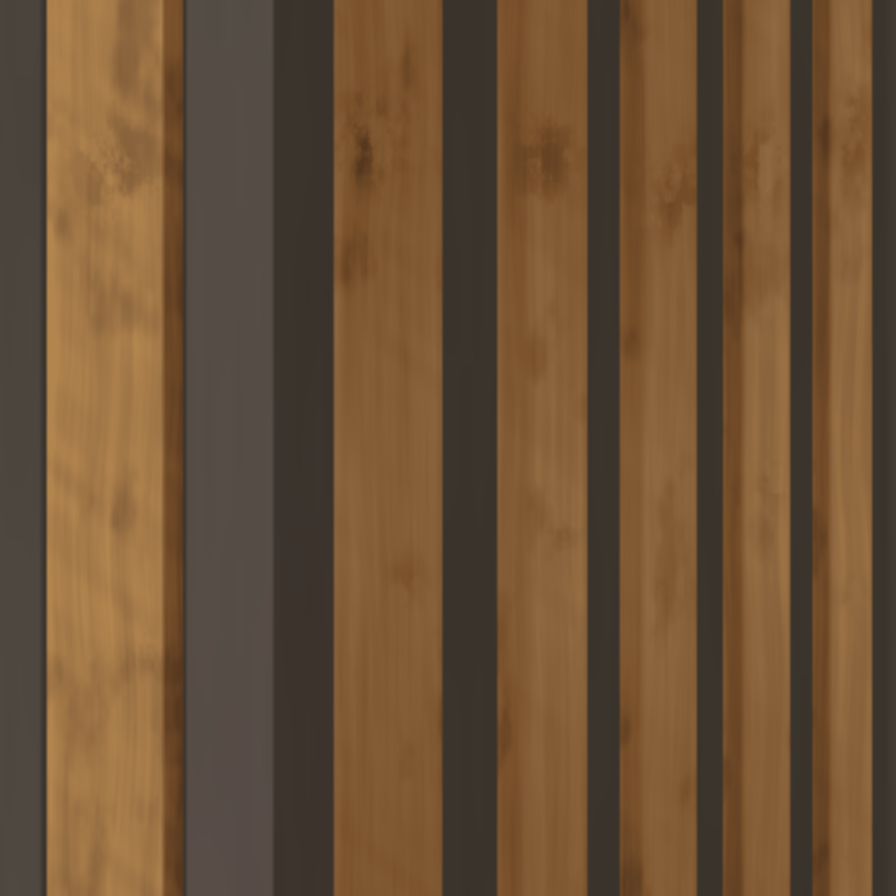
This texture is drawn by a WebGL 1 fragment shader. Its source:

```glsl
precision highp float;
// Six upright wooden slats, narrowing to the right, over a dark grey wall.
uniform vec2 u_resolution;

#define SLATS 6
#define SOFT 0.0022       // half width of the soft slat edges
#define FIRST_LEFT 0.0521 // left edge of the first slat
#define FIRST_WIDTH 0.1523
#define NARROWING 0.255   // how fast the slats get thinner
#define GRAIN 0.65        // strength of the long fibres
#define STAIN 1.5         // strength of knots and dark patches
#define WALL_DARK vec3(0.225, 0.202, 0.172)
#define WALL_LIT vec3(0.330, 0.300, 0.272)

float hash(vec2 p) {
  vec3 q = fract(vec3(p.xyx) * 0.1031);
  q += dot(q, q.yzx + 33.33);
  return fract((q.x + q.y) * q.z);
}

float noise(vec2 p) {
  vec2 i = floor(p), f = fract(p);
  f = f * f * (3.0 - 2.0 * f);
  return mix(mix(hash(i), hash(i + vec2(1.0, 0.0)), f.x),
             mix(hash(i + vec2(0.0, 1.0)), hash(i + vec2(1.0, 1.0)), f.x), f.y);
}

float fbm(vec2 p) {
  float sum = 0.0, amp = 0.5;
  for (int k = 0; k < 4; k++) {
    sum += amp * noise(p);
    p = p * 2.03 + 17.3;
    amp *= 0.5;
  }
  return sum;
}

// Soft interval: 1 between a and b.
float band(float x, float a, float b, float s) {
  return smoothstep(a - s, a + s, x) * (1.0 - smoothstep(b - s, b + s, x));
}

// Spacing shrinks quickly at first, then evenly.
float slatLeft(float i) {
  return FIRST_LEFT + 0.1576 * i - 0.0065 * i * i + 0.2292 * (1.0 - pow(0.2615, i));
}

float slatWidth(float i) {
  return FIRST_WIDTH / (1.0 + NARROWING * i);
}

// Four wood shades, from dark (0) to golden (3).
vec3 woodRamp(float t) {
  vec3 c = mix(vec3(0.34, 0.22, 0.12), vec3(0.475, 0.315, 0.165), clamp(t, 0.0, 1.0));
  c = mix(c, vec3(0.545, 0.395, 0.240), clamp(t - 1.0, 0.0, 1.0));
  return mix(c, vec3(0.675, 0.500, 0.295), clamp(t - 2.0, 0.0, 1.2));
}

vec3 wood(float u, vec2 p, float i) {
  vec2 q = p + vec2(i * 3.7, i * 5.3);
  float first = 1.0 - step(0.5, i);

  // Light: golden first slat, the rest palest near mid height
  float glow = exp(-pow((p.y - 0.42) / 0.26, 2.0));
  float tone = mix(1.2 + 0.5 * glow + 0.06 * i, 2.65 + 0.2 * p.y, first);

  // Long fibres, bent slightly
  float bend = 0.012 * (noise(q * vec2(8.0, 5.0)) - 0.5);
  float fibre = fbm(vec2((q.x + bend) * 65.0, q.y * 3.0)) - 0.47;
  float fine = noise(vec2((q.x + bend) * 230.0, q.y * 9.0)) - 0.5;
  tone += GRAIN * (1.7 * fibre + 0.3 * fine);

  // Slanted ripple figure, clearest on the first slat
  float ripple = noise(vec2(q.x * 14.0, q.y * 36.0 + q.x * 30.0)) - 0.5;
  tone += mix(0.18, 0.4, first) * ripple;

  // Dark patches, a knot near the top and a smaller one lower down
  float patches = smoothstep(0.54, 0.78, fbm(q * vec2(20.0, 9.0)));
  vec2 high = vec2(0.25 + 0.5 * hash(vec2(i, 4.0)), 0.87 - 0.09 * hash(vec2(i, 9.0)));
  vec2 low = vec2(0.7, 0.22 + 0.35 * hash(vec2(i, 13.0)));
  vec2 dh = (vec2(u, p.y) - high) / vec2(0.32, 0.055);
  vec2 dl = (vec2(u, p.y) - low) / vec2(0.2, 0.03);
  float knot = exp(-dot(dh, dh)) + 0.6 * exp(-dot(dl, dl));
  float rough = smoothstep(0.3, 0.65, fbm(q * vec2(55.0, 38.0)));
  tone -= STAIN * (0.4 * patches + 0.65 * knot * rough);

  // Side faces: right of the first slat, left of the far ones
  float far = smoothstep(0.5, 5.0, i);
  float side = mix(far * (1.0 - smoothstep(0.24, 0.36, u)),
                   1.9 * smoothstep(0.83, 0.88, u), first);
  tone += 0.4 * far * smoothstep(0.3, 0.5, u) - 1.1 * side;

  // Bright left arris and darker right one
  tone += 0.35 * exp(-abs(u - 0.03) * 30.0) - 0.3 * smoothstep(0.93, 1.0, u);
  return woodRamp(tone);
}

vec3 wall(vec2 p) {
  // Lit strips: far left, and the wide first gap
  float leftLit = 0.72 * (1.0 - smoothstep(0.042, 0.050, p.x)) * (1.12 - 0.25 * p.y);
  float gapLit = band(p.x, 0.208, 0.305, 0.003);
  float rightLit = 0.3 * smoothstep(0.985, 1.0, p.x);
  vec3 c = mix(WALL_DARK, WALL_LIT, leftLit + gapLit + rightLit);
  c += vec3(0.012, -0.002, 0.004) * (1.0 - p.y) * band(p.x, 0.2, 0.372, 0.01);
  return c + 0.008 * (noise(p * vec2(90.0, 6.0)) - 0.5);
}

void main() {
  vec2 p = gl_FragCoord.xy / u_resolution;
  float soft = max(SOFT, 0.75 / u_resolution.x);
  float cover = 0.0, id = 0.0, u = 0.0;
  for (int k = 0; k < SLATS; k++) {
    float i = float(k), left = slatLeft(i), width = slatWidth(i);
    if (p.x > left - 2.0 * soft) {
      id = i;
      u = (p.x - left) / width;
      cover = band(p.x, left, left + width, soft);
    }
  }
  gl_FragColor = vec4(mix(wall(p), wood(u, p, id), cover), 1.0);
}
```
